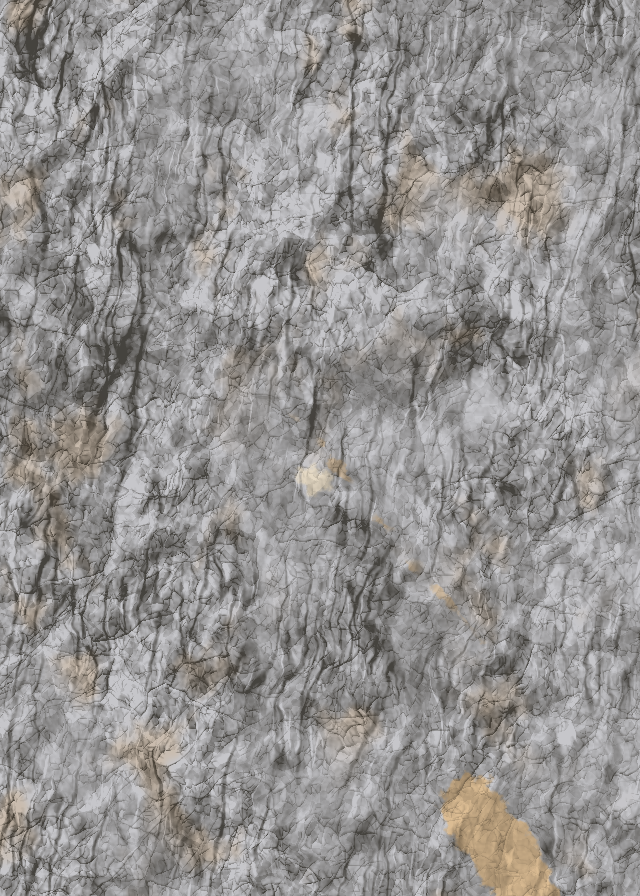
A WebGL 2 fragment shader for this texture:

```glsl
#version 300 es
precision highp float;
// Weathered grey cliff face: tilted facets, steep fissures, brown stains and an ochre scar.
#define DARK vec3(0.25, 0.24, 0.22)
#define PALE vec3(0.76, 0.76, 0.775)
#define OCHRE vec3(0.79, 0.67, 0.51)
#define CREAM vec3(0.84, 0.79, 0.70)
#define LIGHT vec2(-0.5, 0.86)
#define LEAN 0.13
#define BASE_TONE 0.78
#define FACET_TILT 0.25
#define CRACK_WIDTH 0.0021
#define FISSURE_DEPTH 0.42

uniform vec2 u_resolution;
out vec4 fragColor;

vec2 hash2(vec2 p) {
  vec3 q = fract(p.xyx * vec3(0.1031, 0.1030, 0.0973));
  q += dot(q, q.yzx + 33.33);
  return fract((q.xx + q.yz) * q.zy);
}

float cornerSlope(vec2 cell, vec2 offset) {
  float angle = 6.2832 * hash2(cell).x;
  return dot(vec2(cos(angle), sin(angle)), offset);
}

float gradientNoise(vec2 p) {
  vec2 i = floor(p), f = fract(p);
  vec2 u = f * f * f * (f * (f * 6.0 - 15.0) + 10.0);
  vec2 e = vec2(1.0, 0.0);
  return mix(mix(cornerSlope(i, f), cornerSlope(i + e, f - e), u.x),
             mix(cornerSlope(i + e.yx, f - e.yx), cornerSlope(i + 1.0, f - 1.0), u.x), u.y);
}

float fbm(vec2 p) {
  float sum = 0.0, gain = 1.0;
  for (int k = 0; k < 4; k++) {
    sum += gain * gradientNoise(p);
    p = mat2(1.6, 1.2, -1.2, 1.6) * p + 7.3;
    gain *= 0.55;
  }
  return sum;
}

// Returns edge distance, random value, and the direction across the nearest edge.
vec4 facets(vec2 p) {
  vec2 i = floor(p), f = fract(p), near = vec2(0.0), next = vec2(1.0), id = i;
  float d1 = 9.0, d2 = 9.0;
  for (int y = -1; y <= 1; y++)
    for (int x = -1; x <= 1; x++) {
      vec2 g = vec2(x, y), o = g + hash2(i + g) - f;
      float d = dot(o, o);
      if (d < d1) { d2 = d1; next = near; d1 = d; near = o; id = i + g; }
      else if (d < d2) { d2 = d; next = o; }
    }
  vec2 across = next - near;
  float gap = max(length(across), 0.001);
  return vec4((d2 - d1) / (2.0 * gap), hash2(id + 41.0).y, across / gap);
}

float segment(vec2 p, vec2 a, vec2 b) {
  vec2 ab = b - a;
  return length(p - a - ab * clamp(dot(p - a, ab) / dot(ab, ab), 0.0, 1.0));
}

void main() {
  vec2 p = gl_FragCoord.xy / u_resolution.y;
  vec2 bend = vec2(fbm(p * 9.0), fbm(p * 9.0 + 31.0));
  vec2 q = p + 0.014 * bend + 0.003 * gradientNoise(p * 70.0);
  vec2 strata = vec2(q.x - LEAN * q.y, q.y * 0.72);

  // Large forms: a shaded hollow above a smooth slab
  float hollow = 1.0 - smoothstep(0.015, 0.07, segment(q, vec2(0.38, 0.57), vec2(0.51, 0.61)));
  float slab = 1.0 - smoothstep(0.025, 0.05, segment(q, vec2(0.42, 0.45), vec2(0.53, 0.54)));
  hollow *= 1.0 - slab;
  float rough = smoothstep(-0.35, 0.3, gradientNoise(p * vec2(8.0, 5.0) + 3.0) - 0.4 * (p.x - 0.36));
  rough = mix(mix(0.65, 1.12, rough), 0.5, slab);

  // Broken facets at four sizes, with lit upper rims and shadowed undersides
  float detail = 0.0, scale = 13.0;
  for (int k = 0; k < 4; k++) {
    float shift = float(k) * 17.3;
    float slant = (mod(float(k), 2.0) - 0.5) * 0.7;
    vec4 cell = facets((strata + vec2(slant * strata.y, 0.0)) * scale + shift);
    float rim = 1.0 - smoothstep(0.0, CRACK_WIDTH * scale, cell.x);
    float open = smoothstep(-0.15, 0.25, gradientNoise(p * scale * 0.45 + shift));
    detail += FACET_TILT * (cell.y - 0.5) + rim * open * (0.24 * dot(cell.zw, LIGHT) - 0.21);
    scale *= 2.3;
  }

  // Fine relief lit from the upper left
  vec2 reliefPos = strata * vec2(34.0, 27.0);
  detail += 0.36 * (fbm(reliefPos) - fbm(reliefPos + 0.3 * LIGHT));
  detail += 0.16 * gradientNoise(p * 210.0);

  // Steep fissures and pale mineral threads
  float thread = 0.0;
  for (int k = 0; k < 3; k++) {
    float n = float(k);
    vec2 run = vec2(strata.x * (17.0 + 15.0 * n), p.y * (2.6 + 2.5 * n)) + n * 9.7;
    float line = abs(gradientNoise(run));
    float present = smoothstep(-0.05, 0.25, gradientNoise(p * vec2(11.0, 5.0) + n * 23.0));
    detail -= FISSURE_DEPTH * present * (1.0 - smoothstep(0.01, 0.05 + 0.03 * n, line));
    thread += (1.0 - smoothstep(0.01, 0.07, abs(gradientNoise(run * 1.4 + 60.0))))
            * smoothstep(0.2, 0.4, gradientNoise(p * vec2(30.0, 14.0) + n * 11.0));
  }
  float streak = smoothstep(0.1, 0.5, gradientNoise(vec2(strata.x * 15.0, p.y * 2.8) + 80.0));

  float tone = BASE_TONE + rough * detail + 0.28 * thread - 0.16 * streak - 0.27 * hollow + 0.04 * slab;
  tone = clamp(tone, 0.04, 1.03);
  vec3 color = mix(DARK, PALE, tone);

  // Brown weathering
  float stain = smoothstep(0.12, 0.55, fbm(p * vec2(9.0, 7.0) + 15.0) + 0.3 * hollow);
  color *= mix(vec3(1.0), vec3(1.02, 0.95, 0.86), stain * smoothstep(0.55, 1.0, rough));

  // Ochre scar, thin vein and cream pocket
  float ragged = 0.012 * fbm(p * 45.0);
  float scar = segment(q, vec2(0.525, 0.105), vec2(0.60, -0.02)) - 0.031 + ragged;
  float vein = segment(q, vec2(0.31, 0.56), vec2(0.53, 0.285)) - 0.002 + ragged;
  float pocket = length((q - vec2(0.352, 0.46)) * vec2(0.8, 1.1)) - 0.014 + ragged;
  float broken = smoothstep(-0.15, 0.2, gradientNoise(p * 28.0 + 5.0));
  float ochre = max(1.0 - smoothstep(-0.003, 0.004, scar), 0.65 * broken * (1.0 - smoothstep(-0.002, 0.003, vein)));
  color = mix(color, OCHRE * (0.58 + 0.5 * tone), 0.92 * ochre);
  color = mix(color, CREAM * (0.6 + 0.48 * tone), 0.85 * (1.0 - smoothstep(-0.004, 0.005, pocket)));

  fragColor = vec4(color, 1.0);
}
```
